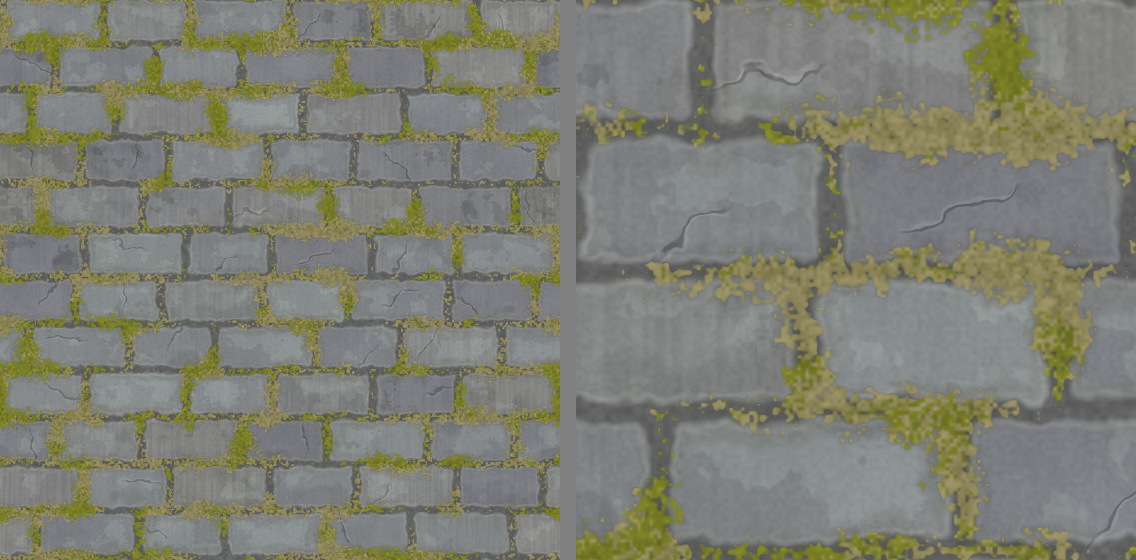
Left: the whole. Right: its middle third, enlarged.
Reproduce this texture procedurally as a WebGL 2 fragment shader.

```glsl
#version 300 es
precision highp float;
// Worn slate brick wall: 12 courses of alternating long and short bricks, three pairs each.
// Rounded-box distances shape the bricks; wrapping value noise adds wear, cracks
// and the green and straw-coloured moss that grows out of the joints.
uniform vec2 u_resolution;
out vec4 outColor;

// Where the first long brick starts in each course, as a share of one pair
const float COURSE_START[12] = float[12](
  .203, .906, .754, .461, .148, .867, .453, .223, .898, .625, .293, .016);

float hash(vec2 p) {
  vec3 q = fract(vec3(p.xyx) * .1031);
  q += dot(q, q.yzx + 33.33);
  return fract((q.x + q.y) * q.z);
}

// Value noise that wraps after freq cells over the canvas
float noise(vec2 uv, vec2 freq) {
  vec2 p = uv * freq, i = floor(p), f = fract(p);
  f = f * f * (3. - 2. * f);
  vec2 a = mod(i, freq), b = mod(i + 1., freq);
  return mix(mix(hash(a), hash(vec2(b.x, a.y)), f.x),
             mix(hash(vec2(a.x, b.y)), hash(b), f.x), f.y);
}

float fbm(vec2 uv, float freq) {
  float sum = 0., amp = .5;
  for (int i = 0; i < 4; i++) {
    sum += amp * noise(uv + float(i) * .37, vec2(freq));
    freq *= 2.;
    amp *= .5;
  }
  return sum / .9375;
}

float roundBox(vec2 p, vec2 halfSize, float radius) {
  vec2 q = abs(p) - halfSize + radius;
  return length(max(q, 0.)) + min(max(q.x, q.y), 0.) - radius;
}

// Hairline crack across a brick: x is the dark groove, y its lit lip
vec2 crack(vec2 p, vec2 uv, vec2 id, float aa) {
  float angle = 6.283 * hash(id + 71.);
  vec2 dir = vec2(cos(angle), sin(angle));
  p -= (vec2(hash(id + 13.), hash(id + 29.)) - .5) * vec2(1.5, .6);
  float off = dot(p, vec2(-dir.y, dir.x)) + (fbm(uv, 36.) - .5) * .28;
  float extent = 1. - smoothstep(.35, .5, abs(dot(p, dir)));
  vec2 line = 1. - smoothstep(vec2(.006), vec2(.012 + aa), abs(vec2(off, off - .025)));
  return line * extent * step(.45, hash(id + 47.));
}

void main() {
  vec2 uv = gl_FragCoord.xy / u_resolution;
  float aa = 12. / u_resolution.y;
  float grain = noise(uv, vec2(230.));
  float grit = noise(uv + .31, vec2(420.));

  // Chipped outlines come from bending the grid
  vec2 bend = vec2(noise(uv, vec2(54.)), noise(uv + .43, vec2(54.))) - .5;
  bend += .5 * (vec2(noise(uv, vec2(150.)), noise(uv + .27, vec2(150.))) - .5);
  vec2 warped = uv + bend * .0075;

  // Locate the brick: one unit is one course height
  float y = warped.y * 12. - .0625;
  float course = mod(floor(y), 12.);
  float pairs = warped.x * 3. - COURSE_START[int(course)];
  float t = fract(pairs) * 4.;
  float isShort = step(2.16, t);
  float width = mix(2.16, 1.84, isShort);
  vec2 id = vec2(mod(floor(pairs), 3.) * 2. + isShort, course);
  vec2 local = vec2(t - isShort * 2.16 - width * .5, fract(y) - .5);
  float d = roundBox(local, vec2(width * .5 - .07, .445), .09);
  float tone = hash(id + 3.), wear = hash(id + 17.), hue = hash(id + 91.);

  // Slate body, bluish, greenish or neutral by brick
  vec3 stone = mix(vec3(.475, .48, .505), vec3(.525, .545, .545), tone);
  stone = mix(stone, vec3(.515, .515, .51), smoothstep(.55, .9, hue));
  vec2 shift = vec2(hash(id + 5.), hash(id + 7.));
  float cloud = fbm(uv + shift, 17.);
  float flake = fbm(uv + shift.yx, 30.) + (grain - .5) * .12;
  stone += (cloud - .5) * .08;
  stone -= .055 * smoothstep(.55, .7, cloud) * step(.5, wear);
  stone += vec3(.035, .045, .04) * smoothstep(.54, .6, flake) * step(.35, tone);
  stone -= .055 * smoothstep(.6, .64, flake) * step(tone, .35) * step(.5, hue);

  // Fine vertical tooling and grit
  float tooling = noise(uv + shift, vec2(300., 14.)) - .5;
  stone += tooling * mix(.015, .05, smoothstep(.4, .9, hue));
  stone += (grit - .5) * .035;
  vec2 groove = crack(local, uv, id, aa);
  stone += groove.y * .045 - groove.x * .11;

  // Rubbed rim, lit lip and darkened edge
  float rim = smoothstep(-.17, -.03, d + (flake - .5) * .4);
  stone = mix(stone, vec3(.47, .475, .46) + (grain - .5) * .11, rim * .55);
  float lip = smoothstep(.035, .0, abs(d + .055));
  stone += lip * .045 * (.5 + cloud);
  stone -= .1 * smoothstep(-.035, .01, d);

  // Bare mortar between bricks
  vec3 mortar = vec3(.39, .395, .39) + (grain - .5) * .1;
  vec3 color = mix(stone, mortar, smoothstep(-aa, aa + .02, d));

  // Moss creeps out of the joints in uneven patches
  float spread = fbm(uv + .19, 15.);
  float growth = d + (spread - .5) * .62 + (grain - .5) * .2 + (grit - .5) * .12;
  float moss = smoothstep(-.03, .04, growth);
  float straw = smoothstep(.43, .58, fbm(uv + .61, 20.) * .75 + grit * .25);
  vec3 green = mix(vec3(.39, .41, .1), vec3(.55, .57, .15), grain * .6 + grit * .4);
  vec3 tan = mix(vec3(.46, .43, .25), vec3(.65, .61, .43), grain * .5 + grit * .5);
  color *= 1. - .1 * smoothstep(-.1, .0, growth);
  color = mix(color, mix(green, tan, straw), moss * .93);
  outColor = vec4(color, 1.);
}
```
